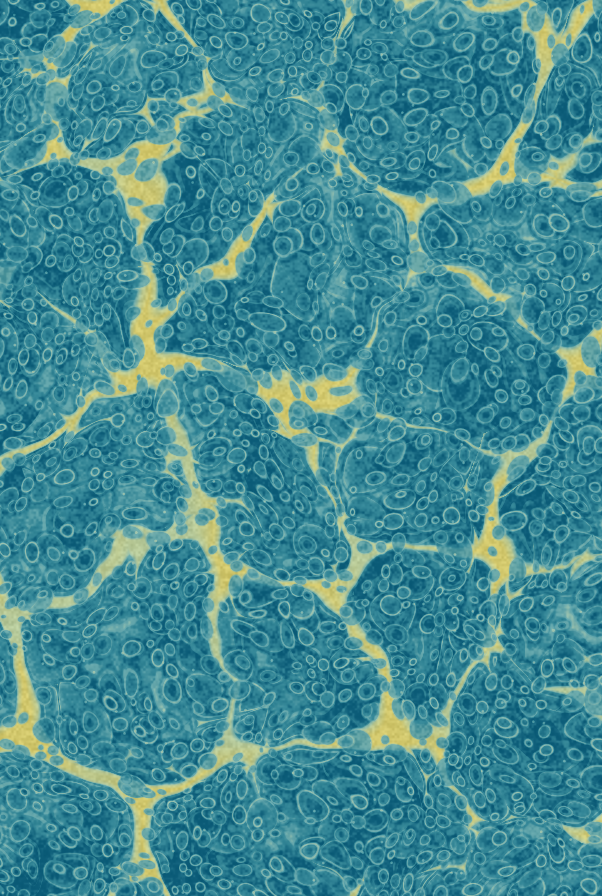
Reproduce this texture procedurally as a Shadertoy shader.

```glsl
float hash(vec2 p) {
    vec3 q = fract(p.xyx * vec3(0.1031, 0.1030, 0.0973));
    q += dot(q, q.yzx + 33.33);
    return fract((q.x + q.y) * q.z);
}

vec2 hash2(vec2 p) {
    return vec2(hash(p), hash(p + 57.3));
}

float noise(vec2 p) {
    vec2 c = floor(p), f = fract(p);
    f = f * f * (3.0 - 2.0 * f);
    return mix(mix(hash(c), hash(c + vec2(1, 0)), f.x),
               mix(hash(c + vec2(0, 1)), hash(c + vec2(1, 1)), f.x), f.y);
}

float fbm(vec2 p) {
    float sum = 0.0, amp = 0.533;
    for (int i = 0; i < 4; i++) {
        sum += amp * noise(p);
        p = mat2(1.6, 1.2, -1.2, 1.6) * p + 7.1;
        amp *= 0.5;
    }
    return sum;
}

// Distance to the Voronoi border, with corners rounded by a soft minimum
float cellEdge(vec2 p, float sharpness) {
    vec2 cell = floor(p), f = fract(p), nearest = vec2(9.0);
    for (int y = -1; y <= 1; y++)
    for (int x = -1; x <= 1; x++) {
        vec2 o = vec2(x, y), r = o + hash2(cell + o) - f;
        if (dot(r, r) < dot(nearest, nearest)) nearest = r;
    }
    float sum = 1e-6;
    for (int y = -2; y <= 2; y++)
    for (int x = -2; x <= 2; x++) {
        vec2 o = vec2(x, y), r = o + hash2(cell + o) - f, across = r - nearest;
        if (dot(across, across) > 1e-4)
            sum += exp(-sharpness * dot(0.5 * (nearest + r), normalize(across)));
    }
    return -log(sum) / sharpness;
}

float line(float d, float width) {
    return exp(-d * d / (width * width));
}

vec3 blueRamp(float t) {
    vec3 c = mix(vec3(0.05, 0.365, 0.475), vec3(0.20, 0.525, 0.59), smoothstep(0.0, 0.36, t));
    c = mix(c, vec3(0.39, 0.65, 0.67), smoothstep(0.33, 0.68, t));
    return mix(c, vec3(0.60, 0.75, 0.67), smoothstep(0.66, 1.05, t));
}

void mainImage(out vec4 fragColor, in vec2 fragCoord) {
    vec2 uv = fragCoord / iResolution.y;
    float px = 1.0 / iResolution.y;
    vec2 warp = vec2(fbm(uv * 5.0), fbm(uv * 5.0 + 31.0)) - 0.5;
    vec2 ripple = vec2(noise(uv * 22.0), noise(uv * 22.0 + 9.0)) - 0.5;
    vec2 p = uv + 0.13 * warp + 0.016 * ripple;

    // Main veins, with thinner branches that fade away from them
    float vein = cellEdge(p * 5.3, 15.0) / 5.3 - 0.017 * noise(uv * 7.0) + 0.005;
    float branch = cellEdge(p * 13.0 + 4.0, 13.0) / 13.0 - 0.008 * noise(uv * 9.0 + 3.0)
                 + 0.004 + 0.16 * max(vein, 0.0);
    float gap = min(vein, branch);
    float yellow = smoothstep(0.0015, -0.002, gap);

    // Mottled ground with flowing pale contours
    float flow = fbm(uv * 4.0 + 2.5 * warp);
    float tone = 0.34 + 1.5 * (fbm(p * 10.0) - 0.5);
    tone += 0.28 * smoothstep(0.45, 1.0, sin(75.0 * flow + 260.0 * vein));
    tone -= 0.15 * line(gap - 0.008, 0.004);

    // Rimmed bubbles from large to small; the large ones yield to the veins
    vec2 q = uv + 0.07 * warp + 0.014 * ripple;
    for (int i = 0; i < 6; i++) {
        float scale = 5.0 * pow(1.55, float(i));
        vec2 g = q * scale + 13.7 * float(i), cell = floor(g);
        bool floating = i > 2;
        for (int y = -1; y <= 1; y++)
        for (int x = -1; x <= 1; x++) {
            vec2 id = cell + vec2(x, y);
            float pick = hash(id + 5.9);
            if (pick > 0.72) continue;
            vec2 r = g - id - 0.2 - 0.6 * hash2(id + 2.3);
            r *= 1.0 + 0.22 * (hash2(id + 8.1) - 0.5);
            float radius = mix(0.15, 0.37, hash(id + 3.7)) / scale;
            float d = length(r) / scale - radius;
            if (!floating) d = max(d, 0.005 - gap);
            float fill = smoothstep(px, -px, d);
            float body = 0.36 * pick + 0.45 * exp(min(d, 0.0) / (0.24 * radius)) - 0.03;
            body += 0.25 * line(d + 0.4 * radius, 0.0015) * step(pick, 0.3);
            tone *= 1.0 - 0.45 * line(d - 0.0035, 0.002);
            tone = mix(tone, body, 0.88 * fill);
            tone = max(tone, (0.5 + 0.45 * hash(id + 6.4)) * line(d, 0.0014));
            if (floating) yellow *= 1.0 - 0.93 * fill;
        }
    }

    // Pale fringe beside the veins, then paper grain and flecks
    tone = mix(tone, 0.95, 0.75 * exp(-max(gap, 0.0) / 0.0025) * smoothstep(0.0, 0.6, yellow + 0.3));
    float grain = noise(uv * 360.0) - 0.5 + 0.6 * (noise(uv * 170.0) - 0.5);
    tone += 0.2 * grain;
    vec2 fleck = uv * 90.0;
    float fleckDist = length(fract(fleck) - 0.3 - 0.4 * hash2(floor(fleck)));
    tone += 0.5 * smoothstep(0.2, 0.06, fleckDist) * step(0.93, hash(floor(fleck) + 1.7));

    float depth = smoothstep(0.001, -0.008, gap) * smoothstep(0.2, 0.6, noise(uv * 10.0 + 6.0) + 0.15);
    vec3 veinColor = mix(vec3(0.70, 0.78, 0.60), vec3(0.82, 0.78, 0.42), depth) + 0.09 * grain;
    vec3 color = mix(blueRamp(tone) + 0.03 * grain, veinColor, yellow);
    fragColor = vec4(clamp(color, 0.0, 1.0), 1.0);
}
```
